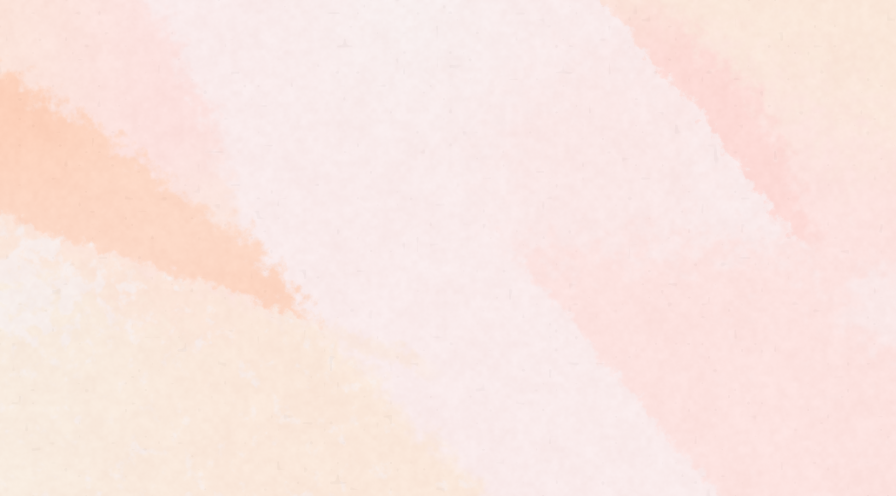
Write a Shadertoy shader that draws this background.

```glsl
const vec2 CANVAS = vec2(1.803, 1.0);
const vec3 PAPER = vec3(0.979, 0.922, 0.921);
const vec3 PALE = vec3(0.970, 0.938, 0.935);
const vec3 BLUSH = vec3(0.990, 0.889, 0.877);
const vec3 ROSE = vec3(0.992, 0.852, 0.835);
const vec3 PEACH = vec3(0.987, 0.890, 0.842);
const vec3 APRICOT = vec3(0.989, 0.850, 0.780);
const vec3 ORANGE = vec3(0.992, 0.815, 0.724);
const vec3 CREAM = vec3(0.982, 0.908, 0.856);
const vec3 IVORY = vec3(0.974, 0.922, 0.874);
const float EDGE_WOBBLE = 0.024;
const float EDGE_FRAY = 0.045;
const float MOTTLE = 0.024;
const float GRAIN = 0.034;
const float SPECK = 0.022;

float hash(vec2 p) {
    vec3 q = fract(vec3(p.xyx) * 0.1031);
    q += dot(q, q.yzx + 33.33);
    return fract((q.x + q.y) * q.z);
}

float noise(vec2 p) {
    vec2 i = floor(p), f = fract(p);
    f = f * f * (3.0 - 2.0 * f);
    return mix(mix(hash(i), hash(i + vec2(1, 0)), f.x),
               mix(hash(i + vec2(0, 1)), hash(i + vec2(1, 1)), f.x), f.y);
}

float fbm(vec2 p) {
    float sum = 0.0, amp = 0.5;
    for (int i = 0; i < 4; i++) {
        sum += amp * noise(p);
        p = mat2(1.6, 1.2, -1.2, 1.6) * p + 7.3;
        amp *= 0.5;
    }
    return sum / 0.9375;
}

// Signed distance to the line a-b, positive on its right-hand side
float edge(vec2 p, vec2 a, vec2 b) {
    vec2 d = normalize(b - a);
    return dot(p - a, vec2(d.y, -d.x));
}

float cover(float d, float softness) {
    return smoothstep(-softness, softness, d);
}

float blob(vec2 p, vec2 center, vec2 radius) {
    vec2 q = (p - center) / radius;
    return exp(-dot(q, q));
}

void mainImage(out vec4 fragColor, in vec2 fragCoord) {
    vec2 pos = fragCoord / iResolution.xy * CANVAS;

    // Frayed brush edges
    vec2 wobble = vec2(fbm(pos * 9.0), fbm(pos * 9.0 + 31.0)) - 0.5;
    vec2 fray = vec2(fbm(pos * 65.0), fbm(pos * 65.0 + 53.0)) - 0.5;
    vec2 p = pos + EDGE_WOBBLE * wobble + EDGE_FRAY * fray;
    float dryBrush = fbm(pos * 45.0 + 17.0) - 0.5;

    // Paper with a pale top and a faint blush in the middle
    vec3 color = mix(PAPER, PALE, 0.7 * blob(p, vec2(0.82, 1.0), vec2(0.20, 0.25)));
    float faint = blob(p, vec2(1.22, 0.68), vec2(0.24, 0.22));
    color = mix(color, BLUSH, 0.35 * cover(faint + 0.7 * dryBrush - 0.45, 0.4));

    // Upper left wash
    float wash = min(edge(p, vec2(0.307, 1.0), vec2(0.436, 0.74)),
                     edge(p, vec2(0.436, 0.74), vec2(0.50, 0.50)));
    vec3 washColor = mix(PEACH, BLUSH, cover(p.x - 0.12, 0.25));
    washColor = mix(washColor, ROSE, 0.3 * blob(p, vec2(0.33, 0.77), vec2(0.13, 0.13)));
    washColor = mix(washColor, CREAM, 0.5 * blob(p, vec2(0.45, 0.57), vec2(0.12, 0.1)));
    color = mix(color, washColor, 0.9 * cover(wash + 0.06 * dryBrush, 0.026));

    // Lower left cream with a dry-brushed gap and a thin trailing strand
    float underWedge = edge(p, vec2(0.0, 0.564), vec2(0.637, 0.351));
    float cream = min(underWedge, edge(p, vec2(0.637, 0.351), vec2(0.967, 0.01)));
    vec3 creamColor = mix(IVORY, CREAM, cover(p.x - 0.28, 0.3));
    float band = cover(0.10 - underWedge + 0.12 * dryBrush, 0.05) * smoothstep(0.6, 0.35, p.x);
    creamColor = mix(creamColor, PEACH, 0.75 * band);
    float gap = blob(p, vec2(0.06, 0.41), vec2(0.14, 0.11));
    creamColor = mix(creamColor, PALE, 0.75 * cover(gap + 2.2 * dryBrush - 0.55, 0.35));
    color = mix(color, creamColor, cover(cream + 0.05 * dryBrush, 0.030));
    float strand = edge(p, vec2(0.64, 0.34), vec2(0.87, 0.25));
    float strandEnds = cover(p.x - 0.67, 0.04) * cover(0.86 - p.x, 0.04);
    color = mix(color, CREAM, 0.6 * strandEnds * cover(0.016 - abs(strand), 0.012));

    // Orange wedge with a feathered upper side
    float wedge = min(edge(p, vec2(0.0, 0.87), vec2(0.507, 0.517)),
                      edge(p, vec2(0.507, 0.517), vec2(0.637, 0.351)));
    vec3 wedgeColor = mix(APRICOT, ORANGE, 0.8 * blob(p, vec2(0.0, 0.77), vec2(0.25, 0.16)));
    wedgeColor = mix(wedgeColor, ORANGE, 0.35 * blob(p, vec2(0.54, 0.42), vec2(0.14, 0.07)));
    float feather = cover(wedge + 0.07 * dryBrush, 0.022);
    color = mix(color, wedgeColor, feather * cover(-underWedge, 0.010));

    // Right blush, fading into the paper at the upper left
    float streakLeft = -min(edge(p, vec2(1.243, 0.985), vec2(1.42, 0.755)),
                            edge(p, vec2(1.42, 0.755), vec2(1.627, 0.505)));
    float blushLeft = -edge(p, vec2(1.05, 0.47), vec2(1.45, 0.0));
    float upperRight = cover(streakLeft, 0.008 + 0.08 * smoothstep(0.55, 0.4, p.y));
    float lower = smoothstep(0.58, 0.42, p.y + 0.2 * dryBrush) * cover(blushLeft, 0.010);
    vec3 blushColor = mix(BLUSH, CREAM, cover(p.x * 0.4 + p.y - 1.42 + 0.2 * dryBrush, 0.20));
    float paleEnd = blob(p, vec2(1.80, 0.38), vec2(0.11, 0.09));
    blushColor = mix(blushColor, PAPER, 0.75 * cover(paleEnd + dryBrush - 0.5, 0.4));
    color = mix(color, blushColor, max(upperRight, lower));

    // Rose streak
    float streakRight = min(edge(p, vec2(1.32, 1.0), vec2(1.52, 0.80)),
                            edge(p, vec2(1.52, 0.80), vec2(1.655, 0.51)));
    float streak = cover(streakLeft, 0.008) * cover(streakRight + 0.09 * dryBrush, 0.028);
    streak *= cover(p.y - 0.515, 0.02) * smoothstep(1.08, 0.85, p.y);
    color = mix(color, ROSE, 0.85 * streak);

    // Watercolour mottling, paper grain and sparse specks
    color += MOTTLE * (fbm(pos * 22.0 + 11.0) - 0.5) * vec3(0.3, 0.9, 1.0);
    color += GRAIN * (fbm(pos * 85.0) - 0.5) * vec3(0.5, 0.9, 1.0);
    color -= SPECK * smoothstep(0.90, 0.98, noise(pos * 75.0 + 91.0));
    fragColor = vec4(clamp(color, 0.0, 1.0), 1.0);
}
```
